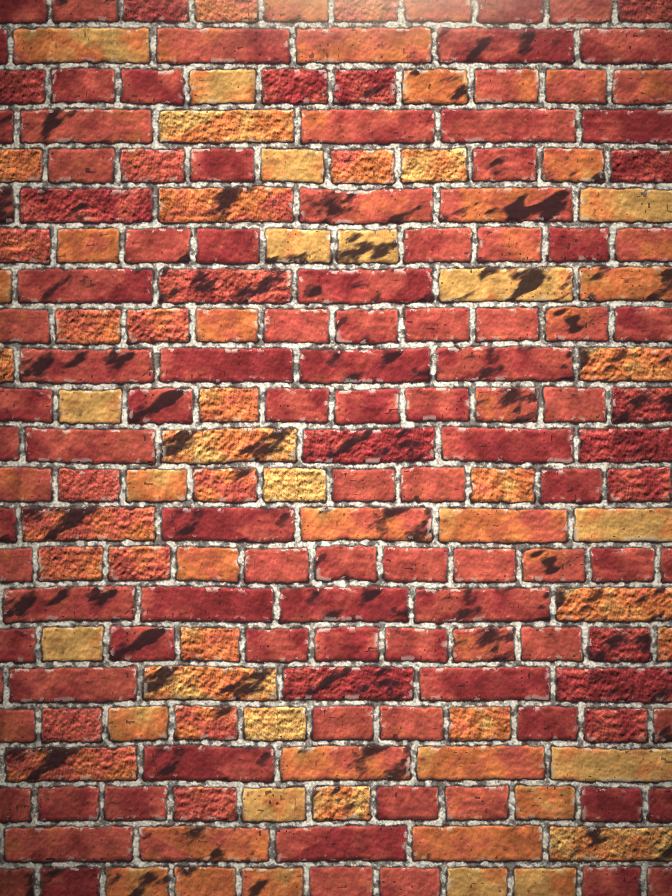
Give the GLSL for this texture, as a WebGL 1 fragment shader.

```glsl
precision highp float;
// Weathered brick wall: courses of half bricks alternate with courses of long bricks.
// Each brick is a roughened box distance with hashed tone, scorch, pits and chips;
// pale crumbling mortar, dark gaps and a lamp-like falloff finish the surface.
uniform vec2 u_resolution;

// Layout, in units of one course height
const float COURSES = 22.46;      // courses over the canvas height
const float TOP_CUT = 0.35;       // part of the first course above the canvas
const float LONG_PITCH = 3.55;    // long brick plus joint, top course
const float PITCH_SHRINK = 0.007; // pitch lost with each course downward
const float BOND_X = 7.37;        // a joint that long courses share
const float JOINT_JITTER = 0.10;
const vec2 JOINT = vec2(0.20, 0.185);
const float ROUGHNESS = 0.10;     // raggedness of the brick outline
const float CLONE_START = 14.0;   // these courses repeat the wear
const float CLONE_COUNT = 6.0;    // of the six courses above them

const vec3 CRIMSON = vec3(0.56, 0.21, 0.21);
const vec3 RED = vec3(0.73, 0.34, 0.28);
const vec3 ORANGE = vec3(0.82, 0.46, 0.27);
const vec3 OCHRE = vec3(0.84, 0.63, 0.36);
const vec3 SOOT = vec3(0.18, 0.13, 0.14);
const vec3 PALE_MORTAR = vec3(0.90, 0.86, 0.78);
const vec3 GREY_MORTAR = vec3(0.50, 0.46, 0.42);
const vec3 GLARE = vec3(1.0, 0.91, 0.78);

float hash(vec2 p) {
  return fract(sin(dot(p, vec2(127.1, 311.7))) * 43758.5);
}

float noise(vec2 p) {
  vec2 i = floor(p), f = fract(p);
  f = f * f * (3.0 - 2.0 * f);
  return mix(mix(hash(i), hash(i + vec2(1.0, 0.0)), f.x),
             mix(hash(i + vec2(0.0, 1.0)), hash(i + 1.0), f.x), f.y);
}

float fbm(vec2 p) {
  float sum = 0.0, amp = 0.533;
  for (int i = 0; i < 4; i++) {
    sum += amp * noise(p);
    p = mat2(1.6, 1.2, -1.2, 1.6) * p + 7.3;
    amp *= 0.5;
  }
  return sum;
}

float boxDistance(vec2 p, vec2 halfSize, float radius) {
  vec2 e = abs(p) - halfSize + radius;
  return length(max(e, 0.0)) + min(max(e.x, e.y), 0.0) - radius;
}

float jointX(float k, float course, float pitch) {
  return (k + JOINT_JITTER / pitch * hash(vec2(k + 31.0, course))) * pitch;
}

// Brick face: local position (y downward), identity, long-course flag, edge distance
vec3 brickColor(vec2 local, vec2 id, float isLong, float edge) {
  vec2 seed = vec2(hash(id + 3.1), hash(id + 8.7)) * 60.0;
  vec2 g = local + seed;
  float blotch = fbm(g * 1.7);
  float tone = hash(id + 15.3);
  tone = tone * tone * 0.85 + 0.12 + 0.7 * (blotch - 0.5);

  // Diagonal firing mark on some long bricks
  float slant = local.y + 0.5 * local.x * sign(hash(id + 5.5) - 0.3);
  slant += 0.15 * (blotch - 0.5) + hash(id + 2.2) - 0.5;
  float marked = isLong * step(0.5, hash(id + 21.0));
  tone -= 0.17 * marked * smoothstep(-0.03, 0.03, slant);

  vec3 c = mix(CRIMSON, RED, smoothstep(0.0, 0.32, tone));
  c = mix(c, ORANGE, smoothstep(0.35, 0.65, tone));
  c = mix(c, OCHRE, smoothstep(0.65, 0.92, tone));

  // Grain lit from above, stronger on the coarse bricks
  float coarse = mix(0.5, 1.5, step(0.72, hash(id + 11.0)));
  c *= 1.0 + coarse * (fbm(g * 9.0) - fbm(g * 9.0 + vec2(0.2, 0.5)));
  c *= 0.72 + 0.56 * fbm(g * 3.1 + 20.0);

  // Scorched streaks, pits and pale chips at the rim
  vec2 along = mat2(0.87, 0.5, -0.5, 0.87) * local;
  float scorch = smoothstep(0.56, 0.72, fbm(along * vec2(1.4, 3.2) + seed + 9.0));
  c = mix(c, SOOT, 0.85 * scorch * step(0.62 - 0.15 * isLong, hash(id + 27.0)));
  c = mix(c, SOOT, 0.7 * smoothstep(0.83, 0.92, noise(g * 11.0)) * noise(g * 2.3));
  float chip = smoothstep(0.60, 0.70, fbm(g * 5.0 + 33.0)) * smoothstep(-0.16, -0.02, edge);
  c = mix(c, PALE_MORTAR, 0.6 * chip);

  // Upper rim catches light, lower rim turns away
  return c * (1.0 - 0.8 * local.y * smoothstep(-0.10, 0.0, edge));
}

void main() {
  vec2 p = gl_FragCoord.xy / u_resolution.y;
  vec2 q = p * COURSES;
  float pixel = COURSES / u_resolution.y;

  // Course, and the course whose wear it shares
  float depth = COURSES - q.y + TOP_CUT + 0.10 * (noise(q * 0.45) - 0.5);
  float course = floor(depth);
  float cloned = step(CLONE_START, course) * step(course, CLONE_START + CLONE_COUNT - 1.0);
  float wear = course - CLONE_COUNT * cloned;

  // Brick within the course
  float isLong = mod(course, 2.0);
  float longPitch = LONG_PITCH - PITCH_SHRINK * course;
  float pitch = longPitch * mix(0.5, 1.0, isLong);
  float shift = 0.5 * step(CLONE_START, course) + 0.15 * step(CLONE_START + CLONE_COUNT, course);
  float x = q.x - BOND_X + shift - 0.25 * longPitch * (1.0 - isLong);
  x += 0.16 * (hash(vec2(wear, 4.0)) - 0.5);
  float k = floor(x / pitch);
  k -= step(x, jointX(k, wear, pitch));
  float left = jointX(k, wear, pitch), right = jointX(k + 1.0, wear, pitch);
  vec2 local = vec2(x - 0.5 * (left + right), fract(depth) - 0.5);
  vec2 halfSize = 0.5 * (vec2(right - left, 1.0) - JOINT);
  float edge = boxDistance(local, halfSize, 0.05) + ROUGHNESS * (fbm(q * 5.0) - 0.5);

  // Mortar, darkest in the gap under each brick
  float crumble = fbm(q * 7.0 + 50.0);
  vec3 color = mix(GREY_MORTAR, PALE_MORTAR, smoothstep(0.32, 0.60, crumble));
  color *= 0.8 + 0.4 * noise(q * 22.0);
  float gap = 1.0 - smoothstep(0.015, 0.075, edge + 0.06 * (crumble - 0.5));
  color = mix(color, SOOT, gap * mix(0.6, 0.95, smoothstep(0.1, 0.4, local.y)));
  vec3 brick = brickColor(local, vec2(k, wear), isLong, edge);
  color = mix(brick, color, smoothstep(-pixel, pixel, edge));

  // Falloff to the borders and a glare at the top
  vec2 v = (p - vec2(0.40, 0.60)) / vec2(0.375, 0.60);
  color *= 1.18 - 0.33 * dot(v, v);
  vec2 lamp = (p - vec2(0.43, 1.02)) / vec2(0.20, 0.055);
  color = mix(color, GLARE, 0.6 * exp(-dot(lamp, lamp)));
  gl_FragColor = vec4(clamp(color, 0.0, 1.0), 1.0);
}
```
